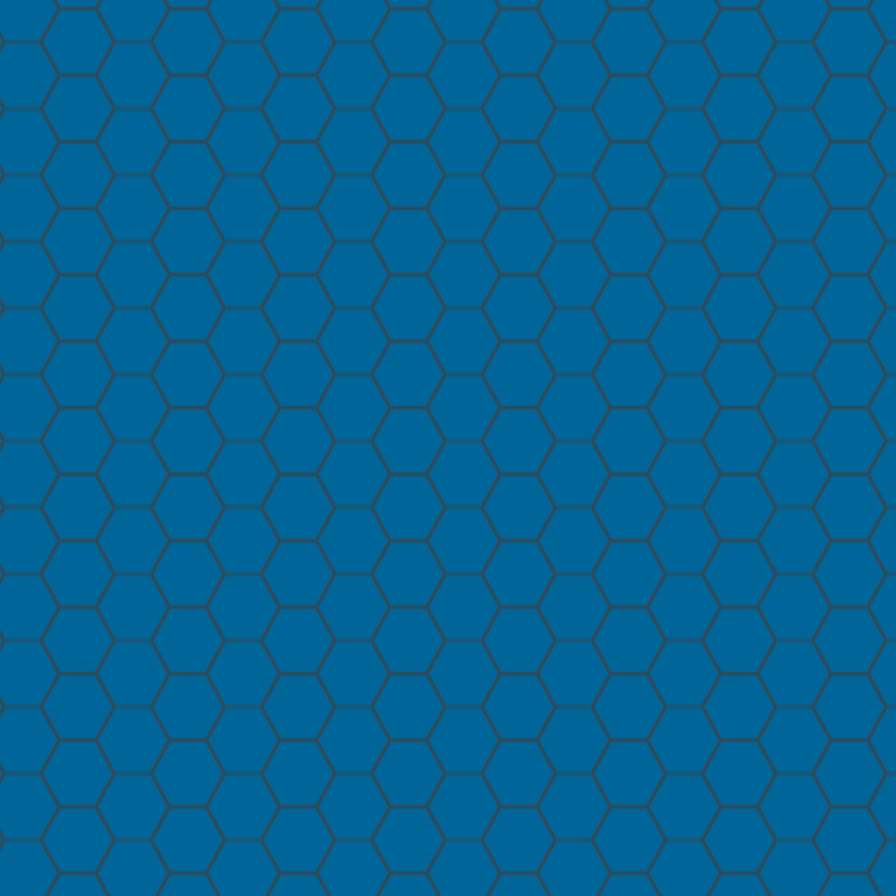
This pattern is drawn by a WebGL 2 fragment shader. Its source:

```glsl
#version 300 es
precision highp float;
// Honeycomb of flat-topped hexagons outlined in slate on blue.
// Each period is folded into one quadrant, where a single slanted side
// separates a central hexagon from its offset neighbour.

uniform vec2 u_resolution;
out vec4 fragColor;

const float UNIT = 1.0 / 512.0;                     // layout grid step, in canvas widths
const vec2 PERIOD = vec2(63.0, 38.0) * UNIT;        // spacing of hexagons in a column pair
const vec2 FIRST_CENTER = vec2(44.4, 32.0) * UNIT;  // center of one hexagon
const float LINE_HALF_WIDTH = 1.05 * UNIT;
const float FAINT_HALF_WIDTH = 1.3 * UNIT;          // wider, paler lines of the offset columns
const float FAINT_STRENGTH = 0.55;
const float EDGE_SOFTNESS = 0.8 * UNIT;
const vec3 FILL_COLOR = vec3(0.0, 0.4, 0.6);
const vec3 LINE_COLOR = vec3(0.17, 0.295, 0.36);

// Soft coverage of a line at the given distance from its middle.
float lineCoverage(float dist, float halfWidth, float softness) {
    return 1.0 - smoothstep(halfWidth - softness, halfWidth + softness, dist);
}

// Signed distance to the slanted side, positive inside the central hexagon.
float slantDistance(vec2 q) {
    vec2 sideVertex = vec2(PERIOD.x / 3.0, 0.0);
    vec2 normal = normalize(vec2(PERIOD.y * 0.5, PERIOD.x / 6.0));
    return dot(sideVertex - q, normal);
}

void main() {
    vec2 p = gl_FragCoord.xy / u_resolution;
    float softness = max(EDGE_SOFTNESS, 0.6 / min(u_resolution.x, u_resolution.y));

    // Fold the plane into one quadrant around the nearest center.
    vec2 q = abs(mod(p - FIRST_CENTER + 0.5 * PERIOD, PERIOD) - 0.5 * PERIOD);

    // Slanted sides are shared by both sets of columns.
    float slant = slantDistance(q);
    float ink = lineCoverage(abs(slant), LINE_HALF_WIDTH, softness);

    // Level sides: crisp in the main columns, faint in the offset ones.
    float crisp = lineCoverage(0.5 * PERIOD.y - q.y, LINE_HALF_WIDTH, softness);
    float faint = FAINT_STRENGTH * lineCoverage(q.y, FAINT_HALF_WIDTH, softness);
    ink = max(ink, slant > 0.0 ? crisp : faint);

    fragColor = vec4(mix(FILL_COLOR, LINE_COLOR, ink), 1.0);
}
```
